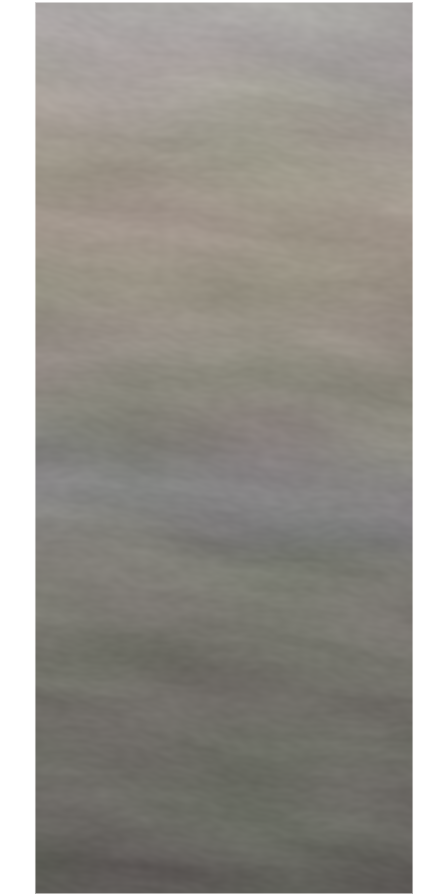
Write a Shadertoy shader that draws this texture.

```glsl
// A tall panel of soft, hazy grey-beige streaks, dark below and pale above, between white margins.

const vec3 MARGIN_COLOR = vec3(1.0);
const vec3 LOW_COLOR    = vec3(0.385, 0.383, 0.360);
const vec3 MID_COLOR    = vec3(0.540, 0.526, 0.496);
const vec3 HIGH_COLOR   = vec3(0.672, 0.652, 0.630);
const vec3 WARM_TINT    = vec3(0.016, 0.000, -0.022);
const vec3 COOL_TINT    = vec3(-0.012, -0.002, 0.026);
const vec3 GREEN_TINT   = vec3(-0.008, 0.008, -0.008);

const vec2 PANEL_HALF = vec2(0.2105, 0.4972);  // in canvas heights
const float EDGE_BLUR = 0.0012;
const float MID_LEVEL = 0.55;
const float SLOPE = 0.10;                      // streaks sink to the right
const vec2 CLOUD_SCALE = vec2(3.2, 13.0);
const vec2 WISP_SCALE  = vec2(11.0, 48.0);
const vec2 GRAIN_SCALE = vec2(65.0, 150.0);
const float CLOUD_CONTRAST = 0.065;
const float WISP_CONTRAST  = 0.024;
const float GRAIN_CONTRAST = 0.020;
const float HAZE_LEVEL = 0.47;                 // height of the bluish band
const float HAZE_WIDTH = 0.055;

vec2 hashGradient(vec2 cell) {
    vec3 h = fract(cell.xyx * vec3(0.1031, 0.1030, 0.0973));
    h += dot(h, h.yzx + 33.33);
    float angle = 6.2832 * fract((h.x + h.y) * h.z);
    return vec2(cos(angle), sin(angle));
}

float gradientNoise(vec2 p) {
    vec2 i = floor(p);
    vec2 f = p - i;
    vec2 u = f * f * f * (f * (f * 6.0 - 15.0) + 10.0);
    float a = dot(hashGradient(i), f);
    float b = dot(hashGradient(i + vec2(1, 0)), f - vec2(1, 0));
    float c = dot(hashGradient(i + vec2(0, 1)), f - vec2(0, 1));
    float d = dot(hashGradient(i + vec2(1, 1)), f - vec2(1, 1));
    return mix(mix(a, b, u.x), mix(c, d, u.x), u.y);
}

float fbm(vec2 p) {
    float sum = 0.0;
    float amplitude = 1.0;
    for (int octave = 0; octave < 3; octave++) {
        sum += amplitude * gradientNoise(p);
        p = p * 2.03 + vec2(17.3, 9.1);
        amplitude *= 0.45;
    }
    return sum;
}

float bump(float x, float center, float width) {
    float d = (x - center) / width;
    return exp(-d * d);
}

vec3 panelColor(vec2 p) {
    // Streak coordinates: sheared and gently bent
    vec2 s = p + vec2(0.0, SLOPE * p.x);
    s.y += 0.015 * gradientNoise(p * vec2(5.0, 7.0) + 40.0);

    // Vertical ramp, dark to pale
    float level = p.y + 0.03 * gradientNoise(s * vec2(3.0, 6.0) + 80.0);
    vec3 color = level < MID_LEVEL
        ? mix(LOW_COLOR, MID_COLOR, max(level, 0.0) / MID_LEVEL)
        : mix(MID_COLOR, HIGH_COLOR, (level - MID_LEVEL) / (1.0 - MID_LEVEL));

    // Broad clouds, fine wisps and grain
    color += CLOUD_CONTRAST * fbm(s * CLOUD_SCALE + 5.0);
    color += WISP_CONTRAST * fbm(s * WISP_SCALE + 60.0);
    color += GRAIN_CONTRAST * gradientNoise(s * GRAIN_SCALE);

    // Warm upper part, bluish haze in the middle and at the top, greenish patches
    float drift = s.y + 0.04 * gradientNoise(s * vec2(5.0, 12.0) + 21.0);
    float haze = bump(drift, HAZE_LEVEL, HAZE_WIDTH);
    color += WARM_TINT * bump(drift, 0.76, 0.14);
    color += COOL_TINT * (haze + 0.6 * smoothstep(0.88, 1.0, drift));
    color += 0.015 * haze;
    color += GREEN_TINT * 2.0 * gradientNoise(s * vec2(5.0, 11.0) + 130.0);
    return color;
}

void mainImage(out vec4 fragColor, in vec2 fragCoord) {
    vec2 p = fragCoord / iResolution.y;
    vec2 center = 0.5 * iResolution.xy / iResolution.y;

    // Panel with softened edges on the white margin
    vec2 d = abs(p - center) - PANEL_HALF;
    float inside = 1.0 - smoothstep(-EDGE_BLUR, EDGE_BLUR, max(d.x, d.y));
    fragColor = vec4(mix(MARGIN_COLOR, panelColor(p), inside), 1.0);
}
```
